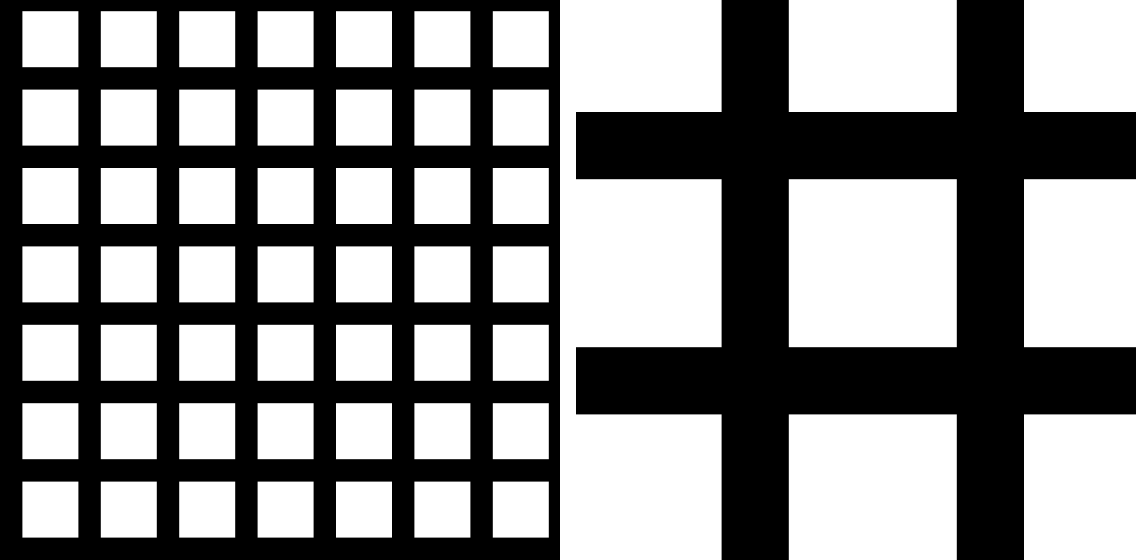
Left, the full canvas; right, a detail of the centre.
This pattern is drawn by a WebGL 2 fragment shader. Its source:

```glsl
#version 300 es
precision highp float;

uniform vec2 u_resolution;
out vec4 fragColor;

void main() {
    vec2 uv = gl_FragCoord.xy / u_resolution;

    // Seven cells each way, with a square centred in each
    vec2 local = mod(uv - 0.02, 0.14) - 0.07;
    vec2 edgeDistance = abs(local) - 0.05;

    // Pixel coverage along each axis smooths the edges
    vec2 coverage = clamp(0.5 - edgeDistance * u_resolution, 0.0, 1.0);

    vec3 black = vec3(0.0);
    vec3 white = vec3(1.0);
    fragColor = vec4(mix(black, white, coverage.x * coverage.y), 1.0);
}
```
